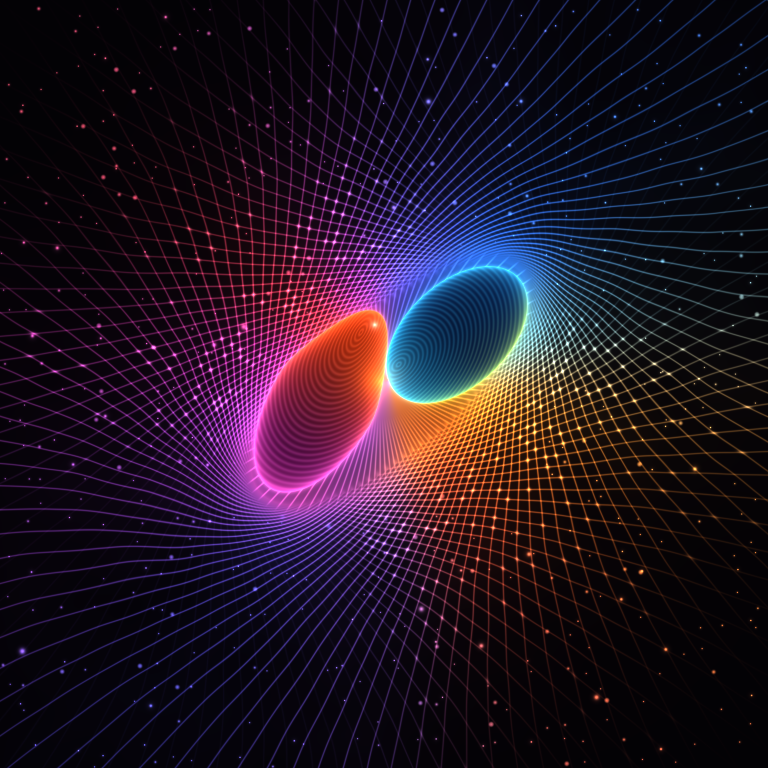
A three.js fragment shader for this background:

```glsl
// Two glowing tilted lobes joined at a hub, inside a web of rainbow filaments.
// The web is two opposed spiral families in confocal elliptic coordinates;
// the lobes are ellipses with contour lines, and hashed stars fill the dark.
#define TILT 0.698
#define FOCUS 0.206
#define SHELL 0.424
#define FILAMENTS 100.0
#define TWIST 1.4
#define UNWIND 1.9
#define LINE_WIDTH 0.00115
#define WEB_GAIN 0.95
#define HAZE_GAIN 0.2
#define CENTRE vec2(0.508, 0.503)
#define HUB vec2(0.495, 0.503)
varying vec2 vUv;

float hash(vec2 p) { return fract(sin(dot(p, vec2(127.1, 311.7))) * 43758.5); }
vec2 gradientAt(vec2 cell) {
  float a = 6.2832 * hash(cell);
  return vec2(cos(a), sin(a));
}
float gradientNoise(vec2 p) {
  vec2 i = floor(p), f = fract(p), u = f * f * (3.0 - 2.0 * f), x = vec2(1.0, 0.0);
  float low = mix(dot(gradientAt(i), f), dot(gradientAt(i + x), f - x), u.x);
  float high = mix(dot(gradientAt(i + x.yx), f - x.yx), dot(gradientAt(i + 1.0), f - 1.0), u.x);
  return mix(low, high, u.y);
}
// Components of v along axes turned by angle a
vec2 turn(vec2 v, float a) {
  return vec2(cos(a) * v.x + sin(a) * v.y, cos(a) * v.y - sin(a) * v.x);
}
// Thin line per unit of phase; blends to an even tone where lines crowd
float filament(float phase, float slope) {
  float d = abs(fract(phase) - 0.5) / (slope * LINE_WIDTH);
  return mix(exp(-d * d), 0.34, smoothstep(150.0, 380.0, slope));
}
// Soft angular window, 1 at the given bearing
float bearing(float angle, float deg, float sharp) {
  return exp(sharp * (cos(angle - radians(deg)) - 1.0));
}
void addHue(inout vec4 sum, float angle, float deg, vec3 hue) {
  sum += vec4(hue, 1.0) * bearing(angle, deg, 18.0);
}
// Colour wheel around the centre
vec3 wheel(float angle) {
  vec4 sum = vec4(0.0);
  addHue(sum, angle, -10.0, vec3(0.95, 0.58, 0.15));
  addHue(sum, angle, 18.0, vec3(0.34, 0.64, 0.72));
  addHue(sum, angle, 48.0, vec3(0.14, 0.42, 0.95));
  addHue(sum, angle, 82.0, vec3(0.34, 0.34, 0.92));
  addHue(sum, angle, 110.0, vec3(0.68, 0.20, 0.66));
  addHue(sum, angle, 138.0, vec3(0.90, 0.20, 0.25));
  addHue(sum, angle, 170.0, vec3(0.70, 0.16, 0.58));
  addHue(sum, angle, 200.0, vec3(0.56, 0.20, 0.76));
  addHue(sum, angle, 234.0, vec3(0.27, 0.28, 0.90));
  addHue(sum, angle, 264.0, vec3(0.44, 0.28, 0.84));
  addHue(sum, angle, 298.0, vec3(0.90, 0.28, 0.18));
  addHue(sum, angle, 325.0, vec3(1.00, 0.44, 0.10));
  return sum.rgb / sum.a;
}
// Lays a lobe with contours about a focus and a luminous rim over col
void paintLobe(inout vec3 col, vec2 e, vec2 axes, vec3 body, vec3 rim, vec2 focus) {
  float q = max(length(e), 0.001);
  float edge = (q - 1.0) * q / length(e / axes);
  float lines = filament(length(e - focus) * 16.0, 16.0 / axes.y);
  vec3 inside = body * (0.62 + 0.4 * q * q) + rim * (0.24 * lines + 0.35 * pow(q, 8.0));
  col = mix(col, inside, 1.0 - smoothstep(-0.0015, 0.0015, edge));
  col += rim * (0.5 * exp(-abs(edge) / 0.002) + 0.2 * exp(-abs(edge) / 0.012));
}
vec3 starLayer(vec2 uv, float cells, float density, vec3 tint) {
  vec2 id = floor(uv * cells);
  vec2 spot = 0.2 + 0.6 * vec2(hash(id + 3.1), hash(id + 7.7));
  float d = length(fract(uv * cells) - spot) / cells;
  float size = mix(0.0009, 0.0036, pow(hash(id + 5.3), 5.0));
  float glow = exp(-d * d / (size * size)) + 0.22 * exp(-d / (size * 1.6));
  return (tint + 0.15) * glow * step(hash(id), density) * smoothstep(0.2, 0.08, d * cells);
}
void main() {
  vec2 p = vUv - CENTRE, h = vUv - HUB;
  float angle = atan(p.y, p.x), hubDist = length(h);
  vec3 hue = wheel(angle);
  // Confocal coordinates: t grows outward from the shell, nu runs around it
  float warp = gradientNoise(vUv * 7.0) + 0.5 * gradientNoise(vUv * 15.0 + 4.0);
  vec2 w = turn(p * (1.0 + 0.035 * warp), TILT);
  float r1 = length(w + vec2(FOCUS, 0.0)), r2 = length(w - vec2(FOCUS, 0.0));
  float ch = max((r1 + r2) / (2.0 * FOCUS), 1.0);
  float t = log(ch + sqrt(ch * ch - 1.0)) - SHELL, outT = max(t, 0.0);
  float nu = acos(clamp((r1 - r2) / (2.0 * FOCUS), -1.0, 1.0)) * (w.y < 0.0 ? -1.0 : 1.0);
  float side = sin(nu) * sin(nu);
  float reach = mix(1.0, exp(-pow(outT / 1.05, 4.0)), smoothstep(0.45, 0.95, side));
  // Haze and shell, pink at the lower left and amber below
  vec3 shellHue = mix(hue, vec3(1.0, 0.52, 0.16), bearing(angle, -72.0, 5.0) * exp(-outT * 5.0));
  shellHue = mix(shellHue, vec3(0.95, 0.30, 0.68), bearing(angle, 226.0, 6.0) * exp(-outT * 4.0));
  vec3 col = vec3(0.012, 0.006, 0.02) + hue * HAZE_GAIN * exp(-outT * 2.0) * reach * (1.0 + warp);
  col += shellHue * (0.38 * exp(-outT * 5.5) + 0.16 * exp(-t * t * 140.0));
  // Two opposed spiral families, crossing on the flanks
  float swirl = TWIST * (1.0 - exp(-UNWIND * outT)), bend = TWIST * UNWIND * exp(-UNWIND * outT);
  float turns = FILAMENTS / 6.2832;
  float slope = turns * sqrt(1.0 + bend * bend) / sqrt(r1 * r2 + 0.00001);
  vec2 phase = vec2(nu + swirl, nu - swirl) * turns;
  float flank = smoothstep(0.25, 0.7, pow(sin(nu - 0.2), 2.0));
  float outside = smoothstep(-0.05, 0.12, t);
  float web = filament(phase.x, slope) + filament(phase.y, slope) * mix(0.1, 0.85, flank);
  col += (shellHue + 0.05) * web * reach * exp(-outT * 0.75) * outside * WEB_GAIN;
  // Bright beads on some crossings
  vec2 node = (fract(phase) - 0.5) / slope;
  float bead = exp(-dot(node, node) / 0.000006) * step(0.8, hash(mod(floor(phase), FILAMENTS)));
  col += (hue + 0.25) * bead * reach * flank * exp(-outT) * smoothstep(0.1, 0.4, t) * 1.4;
  // Threads fanning from the hub through the gap between lobes
  float fan = filament(atan(h.y, h.x) * 110.0 / 6.2832, 17.5 / max(hubDist, 0.004));
  col += (shellHue + 0.1) * fan * 0.4 * (1.0 - outside);
  // Warm lower lobe, pinched at its top, and cool upper lobe
  vec2 warmAxes = vec2(0.134, 0.068), coolAxes = vec2(0.109, 0.067);
  vec2 warm = turn(vUv - vec2(0.422, 0.479), 1.02) / warmAxes;
  vec2 cool = turn(vUv - vec2(0.595, 0.564), 0.75) / coolAxes;
  warm.y *= 1.0 + 0.35 * smoothstep(0.0, 1.0, warm.x);
  float heat = smoothstep(-0.7, 0.8, warm.x), shade = smoothstep(-0.9, 0.1, cool.x);
  vec3 ember = mix(vec3(0.34, 0.04, 0.28), vec3(0.75, 0.17, 0.04), heat);
  vec3 pinkRim = mix(vec3(1.0, 0.42, 0.85), vec3(1.0, 0.45, 0.25), heat);
  vec3 navy = mix(vec3(0.03, 0.32, 0.52), vec3(0.02, 0.11, 0.30), shade);
  vec3 cyanRim = mix(vec3(0.75, 0.9, 0.22), vec3(0.25, 0.8, 0.95), smoothstep(-0.9, 0.1, cool.y));
  paintLobe(col, warm, warmAxes, ember, pinkRim, vec2(0.75, 0.1));
  paintLobe(col, cool, coolAxes, navy, cyanRim, vec2(-0.75, 0.35));
  // Hub spark and bead, then stars outside the shell
  col += vec3(1.0, 0.50, 0.06) * 0.9 * exp(-hubDist / 0.018) + exp(-length(h - vec2(-0.007, 0.074)) / 0.003);
  vec3 stars = starLayer(vUv, 17.0, 0.42, hue) + starLayer(vUv + 0.37, 41.0, 0.25, hue) * 0.7;
  col += stars * smoothstep(0.05, 0.35, t);
  gl_FragColor = vec4(clamp(col, 0.0, 1.0), 1.0);
}
```
